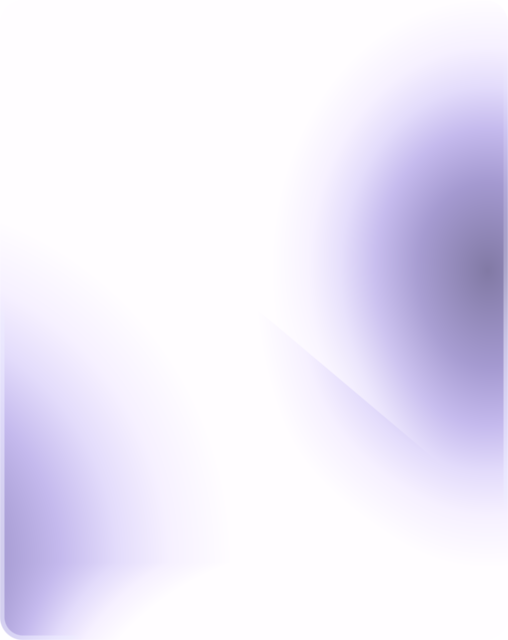
Give the GLSL for this background, as a Shadertoy shader.

```glsl
// Pale card with two soft violet glows, a diagonal glass seam and a light rim.

// Lengths are in canvas heights.
const vec2 CARD_SIZE = vec2(0.794, 1.0);
const float CORNER_RADIUS = 0.036;
const float RIM_WIDTH = 0.007;

const vec2 RIGHT_CENTER = vec2(0.762, 0.577);
const float RIGHT_WIDTH = 0.332;
const float RIGHT_RISE = 0.417;
const float RIGHT_DROP = 0.456;

const vec2 LEFT_CENTER = vec2(-0.195, 0.121);
const vec2 LEFT_RADII = vec2(0.547, 0.56);
const float LEFT_FOOT_CUT = 13.0;

const vec2 SEAM_POINT = vec2(0.397, 0.521);
const vec2 SEAM_DIRECTION = vec2(0.764, -0.645);
const float SEAM_SPREAD = 0.93;
const float SHEEN_STRENGTH = 0.5;
const float SHEEN_WIDTH = 0.09;

const vec3 WHITE = vec3(1.0, 0.996, 1.0);
const vec3 MIST = vec3(0.965, 0.947, 1.0);
const vec3 LILAC = vec3(0.89, 0.865, 0.985);
const vec3 LAVENDER = vec3(0.77, 0.73, 0.93);
const vec3 VIOLET = vec3(0.64, 0.60, 0.815);
const vec3 SLATE = vec3(0.50, 0.47, 0.64);
const vec3 RIM_COLOR = vec3(0.93, 0.93, 1.0);

float ramp(float start, float end, float value) {
    return clamp((value - start) / (end - start), 0.0, 1.0);
}

// Colour of a glow: 0 at its core, 1 at its outer edge.
vec3 glowColor(float d) {
    vec3 color = mix(SLATE, VIOLET, ramp(0.0, 0.33, d));
    color = mix(color, LAVENDER, ramp(0.33, 0.53, d));
    color = mix(color, LILAC, ramp(0.53, 0.69, d));
    color = mix(color, MIST, ramp(0.69, 0.84, d));
    return mix(color, WHITE, ramp(0.84, 1.02, d));
}

float roundedBox(vec2 p, vec2 halfSize, float radius) {
    vec2 q = abs(p) - halfSize + radius;
    return length(max(q, 0.0)) + min(max(q.x, q.y), 0.0) - radius;
}

void mainImage(out vec4 fragColor, in vec2 fragCoord) {
    vec2 p = fragCoord / iResolution.xy * CARD_SIZE;
    float pixel = 1.0 / iResolution.y;

    // Diagonal seam, fading out toward the lower right
    vec2 fromSeam = p - SEAM_POINT;
    float across = dot(fromSeam, vec2(-SEAM_DIRECTION.y, SEAM_DIRECTION.x));
    float along = dot(fromSeam, SEAM_DIRECTION);
    float above = smoothstep(-pixel, pixel, across);
    float seamFade = 1.0 - smoothstep(0.15, 0.40, along);

    // Right glow, spread wider below the seam
    vec2 toRight = p - RIGHT_CENTER;
    float rightHeight = toRight.y > 0.0 ? RIGHT_RISE : RIGHT_DROP;
    float rightDistance = length(toRight / vec2(RIGHT_WIDTH, rightHeight));
    rightDistance *= mix(1.0, SEAM_SPREAD, (1.0 - above) * seamFade);
    vec3 color = glowColor(rightDistance);

    // Sheen on the upper side of the seam
    float sheen = SHEEN_STRENGTH * above * seamFade
                * exp(-max(across, 0.0) / SHEEN_WIDTH);
    color = mix(color, WHITE, sheen);

    // Left glow, narrowing toward its foot
    float leftDistance = length((p - LEFT_CENTER) / LEFT_RADII);
    leftDistance += LEFT_FOOT_CUT * p.x * max(LEFT_CENTER.y - p.y, 0.0);
    color *= glowColor(leftDistance);

    // Light rim and rounded card outline
    vec2 centered = p - 0.5 * CARD_SIZE;
    float outline = roundedBox(centered, 0.5 * CARD_SIZE, CORNER_RADIUS);
    float rim = smoothstep(-pixel, pixel, outline + RIM_WIDTH);
    rim *= mix(0.6, 0.2, smoothstep(0.4, 0.7, p.y));
    color = max(color, mix(color, RIM_COLOR, rim));
    color = mix(color, WHITE, smoothstep(-pixel, pixel, outline));

    fragColor = vec4(color, 1.0);
}
```
